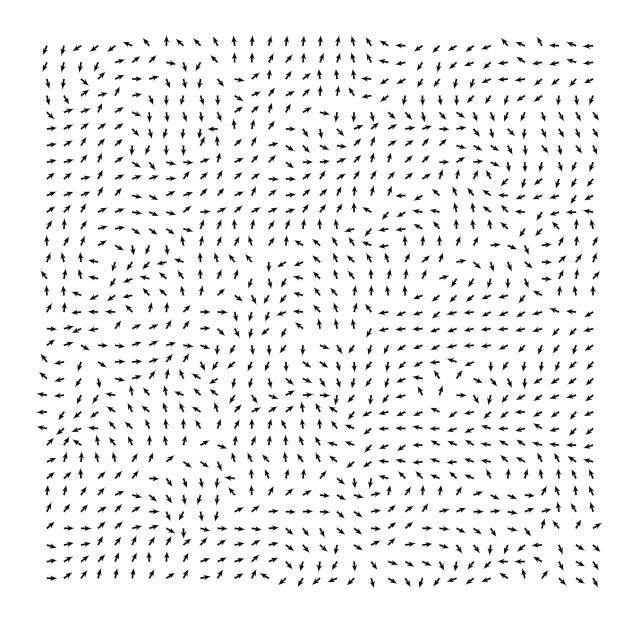
This pattern is drawn by a Shadertoy shader. Its source:

```glsl
const vec3  PAPER = vec3(1.0);
const vec3  INK = vec3(0.0);
const float GRID_STEPS = 32.0;      // gaps between arrow tails on each axis
const float MARGIN = 0.0733;        // empty border, share of the canvas
const float ARROW_LENGTH = 0.0156;  // arrow sizes in canvas heights
const float HEAD_LENGTH = 0.0094;
const float HEAD_HALF_WIDTH = 0.0038;
const float HEAD_NOTCH = 0.0010;
const float SHAFT_HALF_WIDTH = 0.0013;
const int   WAVES = 12;
const float MIN_FREQUENCY = 0.25;   // radians per cell
const float MAX_FREQUENCY = 1.05;
const float DRIFT = 1.0;            // pull towards the regional direction
const float ANGLE_JITTER = 1.0;     // radians
const float TAU = 6.2831853;

float hash(vec2 p) {
    return fract(sin(dot(p, vec2(127.1, 311.7))) * 43758.545);
}

vec2 unit(float angle) {
    return vec2(cos(angle), sin(angle));
}

// Layered sine waves, each pushing along its own axis, leave swirls and vortices.
vec2 flowDirection(vec2 cell) {
    float side = smoothstep(0.3, 0.8, cell.x / GRID_STEPS);
    vec2 flow = DRIFT * mix(vec2(0.55, 0.8), vec2(-0.8, -0.5), side);
    for (int i = 0; i < WAVES; i++) {
        float n = float(i);
        float frequency = mix(MIN_FREQUENCY, MAX_FREQUENCY, (n + 0.5) / float(WAVES));
        vec2 wave = frequency * unit(TAU * hash(vec2(n, 1.0)));
        float phase = TAU * hash(vec2(n, 2.0));
        flow += unit(TAU * hash(vec2(n, 3.0))) * sin(dot(wave, cell) + phase);
    }
    float jitter = ANGLE_JITTER * (hash(cell + 17.0) - 0.5);
    return unit(atan(flow.y, flow.x) + jitter);
}

// Signed distance to an arrow with its tail at the origin, pointing along dir.
float arrowDistance(vec2 p, vec2 dir) {
    float along = dot(p, dir);
    float across = abs(dot(p, vec2(-dir.y, dir.x)));
    float headStart = ARROW_LENGTH - HEAD_LENGTH;

    vec2 flankNormal = normalize(vec2(HEAD_HALF_WIDTH, HEAD_LENGTH));
    float flank = dot(vec2(along - ARROW_LENGTH, across), flankNormal);
    float back = headStart + HEAD_NOTCH * (1.0 - across / HEAD_HALF_WIDTH) - along;
    float head = max(flank, back);

    float shaftEnds = max(-along, along - headStart - 2.0 * HEAD_NOTCH);
    float shaft = max(across - SHAFT_HALF_WIDTH, shaftEnds);
    return min(head, shaft);
}

void mainImage(out vec4 fragColor, in vec2 fragCoord) {
    vec2 canvas = iResolution.xy / iResolution.y;
    float pixel = 1.0 / iResolution.y;
    vec2 spacing = canvas * (1.0 - 2.0 * MARGIN) / GRID_STEPS;
    vec2 gridPos = (fragCoord * pixel - canvas * MARGIN) / spacing;

    // An arrow is shorter than a cell, so the four nearest tails suffice.
    float nearest = 1.0;
    for (int k = 0; k < 4; k++) {
        vec2 cell = floor(gridPos) + vec2(k % 2, k / 2);
        bool inside = all(greaterThanEqual(cell, vec2(0.0)))
                   && all(lessThanEqual(cell, vec2(GRID_STEPS)));
        vec2 offset = (gridPos - cell) * spacing;
        if (inside && length(offset) < ARROW_LENGTH + pixel) {
            nearest = min(nearest, arrowDistance(offset, flowDirection(cell)));
        }
    }

    float coverage = 1.0 - smoothstep(-0.75 * pixel, 0.75 * pixel, nearest);
    fragColor = vec4(mix(PAPER, INK, coverage), 1.0);
}
```
